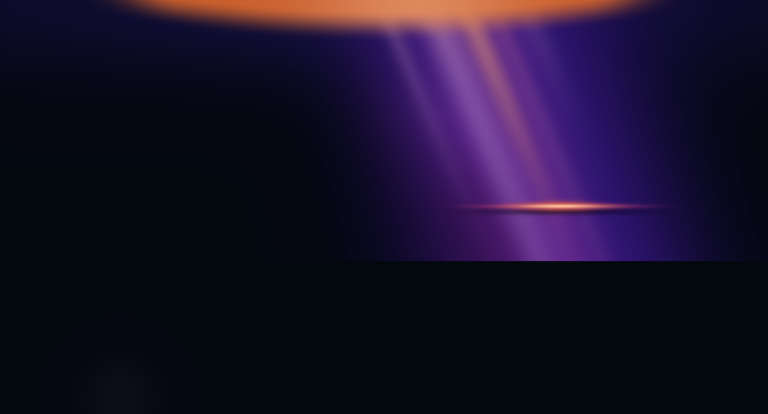
A WebGL 2 fragment shader for this background:

```glsl
#version 300 es
precision highp float;
// A violet light beam falling from an amber canopy onto a dark floor, crossed by a thin flare.

#define ASPECT 1.855
#define FLOOR_DEPTH 0.631
#define BEAM_TOP 1.13
#define BEAM_SLOPE 0.36
#define BEAM_WIDTH 0.265
#define SKIRT_WIDTH 0.40
#define STREAK_SLOPE 0.43
#define CANOPY_X 0.93
#define CANOPY_DEPTH 0.066
#define FLARE_POS vec2(1.353, 0.498)
#define FLARE_REACH 0.31

uniform vec2 u_resolution;
out vec4 fragColor;

const vec3 NIGHT    = vec3(0.013, 0.026, 0.056);
const vec3 DEEP     = vec3(0.10, 0.05, 0.31);
const vec3 INDIGO   = vec3(0.21, 0.09, 0.49);
const vec3 VIOLET   = vec3(0.35, 0.13, 0.54);
const vec3 PLUM     = vec3(0.28, 0.08, 0.38);
const vec3 LAVENDER = vec3(0.62, 0.44, 0.72);
const vec3 AMBER    = vec3(0.80, 0.53, 0.46);
const vec3 ORANGE   = vec3(0.79, 0.37, 0.17);
const vec3 PEACH    = vec3(0.88, 0.56, 0.40);
const vec3 ROSE     = vec3(0.62, 0.16, 0.38);
const vec3 EMBER    = vec3(0.88, 0.36, 0.27);
const vec3 CREAM    = vec3(1.00, 0.84, 0.70);

// Each streak: x at the top, width, strength, depth it reaches; warmth is separate.
const int STREAKS = 5;
const vec4 STREAK[STREAKS] = vec4[](
  vec4(0.917, 0.026, 0.32, 0.36),
  vec4(1.034, 0.046, 0.60, 0.75),
  vec4(1.116, 0.034, 0.62, 0.40),
  vec4(1.185, 0.026, 0.18, 0.60),
  vec4(1.260, 0.034, 0.20, 0.22));
const float WARMTH[STREAKS] = float[](0.0, 0.0, 0.9, 0.5, 0.0);

float bell(float x, float width) {
  float t = x / width;
  return exp(-t * t);
}

// Slanted column of light in a wide dim skirt, bluer on the right, plum at the lower left.
vec3 addBeam(vec3 col, vec2 q) {
  float skirt = abs(q.x - 1.19 - 0.24 * q.y) / SKIRT_WIDTH;
  col = mix(col, DEEP, 0.85 * exp(-pow(skirt, 3.0)));
  float side = q.x - BEAM_TOP - BEAM_SLOPE * q.y;
  float body = exp(-pow(abs(side) / BEAM_WIDTH, 2.6));
  float left = smoothstep(0.0, -0.2, side);
  vec3 tint = mix(VIOLET, INDIGO, smoothstep(0.0, 0.18, side));
  tint = mix(tint, INDIGO, 0.7 * (1.0 - smoothstep(0.08, 0.32, q.y)) * left);
  tint = mix(tint, PLUM, smoothstep(0.25, 0.58, q.y) * left);
  return mix(col, tint, body);
}

// Parallel rays, warmed by the canopy where they begin.
vec3 addStreaks(vec3 col, vec2 q) {
  for (int i = 0; i < STREAKS; i++) {
    vec4 s = STREAK[i];
    float ray = bell(q.x - s.x - STREAK_SLOPE * q.y, s.y) * bell(q.y, s.w);
    float warm = min(1.0, WARMTH[i] + 0.5 * bell(q.y, 0.11));
    col = mix(col, mix(LAVENDER, AMBER, warm), s.z * ray);
  }
  return col;
}

// Shallow glowing arch hanging from the top edge.
vec3 addCanopy(vec3 col, vec2 q) {
  float dx = q.x - CANOPY_X;
  float rim = q.y - CANOPY_DEPTH + 0.14 * dx * dx;
  float mask = 1.0 - smoothstep(-0.042, 0.036, rim);
  mask *= 1.0 - smoothstep(0.50, 0.74, abs(dx));
  vec3 tint = mix(ORANGE, PEACH, bell(dx - 0.08, 0.25) * 0.85);
  return mix(col, tint, mask);
}

// Horizontal lens of light with a thin shadow under it.
vec3 addFlare(vec3 col, vec2 q) {
  vec2 d = q - FLARE_POS;
  float span = 1.0 - smoothstep(0.0, FLARE_REACH, abs(d.x));
  float core = bell(d.x, 0.12);
  col *= 1.0 - 0.55 * span * bell(d.y - 0.013, 0.008);
  float glow = span * bell(d.y, 0.005 + 0.006 * core);
  float heart = bell(d.x, 0.09) * bell(d.y, 0.0045);
  col = mix(col, mix(ROSE, EMBER, core), glow);
  return mix(col, CREAM, 0.8 * heart);
}

void main() {
  // x runs across the canvas in heights; y is the depth below the top edge.
  vec2 uv = gl_FragCoord.xy / u_resolution;
  vec2 q = vec2(uv.x * ASPECT, 1.0 - uv.y);

  // Upper haze
  float haze = bell(q.y, 0.18) * (0.5 + 0.5 * bell(q.x - 0.85, 0.65));
  vec3 col = NIGHT + vec3(0.06, 0.032, 0.18) * haze;

  // Light above the floor line
  vec3 lit = addStreaks(addBeam(col, q), q);
  lit = addFlare(lit, q);
  lit = addCanopy(lit, q);
  float pixel = 0.5 / u_resolution.y;
  col = mix(lit, col, smoothstep(-pixel, pixel, q.y - FLOOR_DEPTH));

  // Faint mist in the lower left corner
  col += vec3(0.035, 0.03, 0.04) * bell(q.x - 0.29, 0.1) * bell(q.y - 0.96, 0.1);

  fragColor = vec4(clamp(col, 0.0, 1.0), 1.0);
}
```
